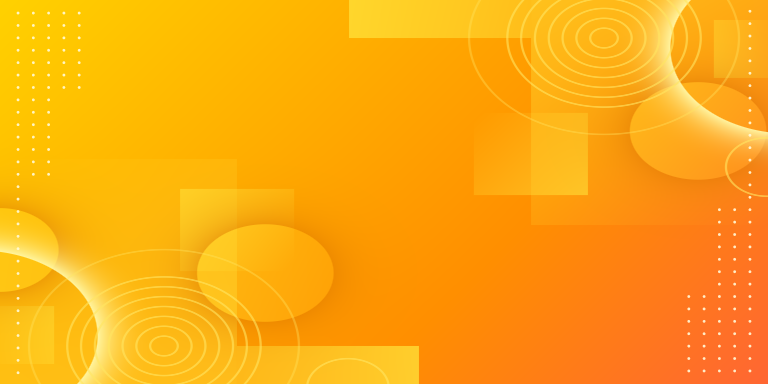
This background is drawn by a Shadertoy shader. Its source:

```glsl
const vec3 YELLOW = vec3(1.0, 0.82, 0.0);
const vec3 ORANGE = vec3(1.0, 0.56, 0.0);
const vec3 CORAL  = vec3(1.0, 0.40, 0.20);
const vec3 PANEL  = vec3(1.0, 0.88, 0.22);
const vec3 SHADOW = vec3(0.85, 0.45, 0.0);
const vec3 GLOW   = vec3(1.0, 0.97, 0.65);
const vec3 LINE   = vec3(1.0, 0.90, 0.38);
const vec3 DOT    = vec3(1.0, 0.98, 0.85);

const float STRETCH = 1.4;          // width to height of every ellipse
const float MID_STOP = 0.65;
const vec2 DISC_CENTER = vec2(-0.058, 0.125);
const float DISC_RADIUS = 0.223;
const float GLOW_WIDTH = 0.13;
const float SHADOW_WIDTH = 0.045;
const vec2 RING_CENTER = vec2(0.427, 0.099);
const float RING_STEP = 0.0257;
const float OUTER_RING = 0.251;
const float LINE_HALF = 0.0008;
const vec2 DOT_START = vec2(0.047, 0.034);
const vec2 DOT_STEP = vec2(0.0398, 0.0323);
const float DOT_RADIUS = 0.0036;
const float DOT_ROWS = 30.0;

float pixel;

float cover(float d) {
    return clamp(0.5 - d / pixel, 0.0, 1.0);
}

float ellipse(vec2 p, vec2 center, float radius) {
    return length((p - center) / vec2(STRETCH, 1.0)) - radius;
}

float stroke(float d) {
    return 1.0 - smoothstep(LINE_HALF, LINE_HALF + pixel, abs(d));
}

// Rectangle whose opacity varies linearly from its lower left corner
float panel(vec2 p, vec2 low, vec2 high, float start, vec2 slope) {
    vec2 outside = max(low - p, p - high);
    vec2 uv = (p - low) / (high - low);
    return cover(max(outside.x, outside.y)) * clamp(start + dot(slope, uv), 0.0, 1.0);
}

vec3 addPanels(vec3 color, vec2 p) {
    color = mix(color, PANEL, panel(p, vec2(-0.1, -0.1), vec2(0.617, 0.586), 0.36, vec2(0.20, -0.39)));
    color = mix(color, PANEL, panel(p, vec2(0.617, -0.1), vec2(1.091, 0.099), 0.45, vec2(0.33, 0.0)));
    color = mix(color, PANEL, panel(p, vec2(0.469, 0.294), vec2(0.766, 0.508), 0.35, vec2(-0.38, 0.28)));
    return mix(color, PANEL, panel(p, vec2(0.0, 0.052), vec2(0.141, 0.203), 0.08, vec2(0.30, 0.15)));
}

// Translucent ellipse with a soft shadow outside it
vec3 addBubble(vec3 color, vec2 p, vec2 center, float radius) {
    float d = ellipse(p, center, radius);
    float inside = cover(d);
    float shade = 0.42 * exp(-max(d, 0.0) / SHADOW_WIDTH) * (1.0 - inside);
    float sheen = 0.20 - 0.08 * (p.x - center.x) / (radius * STRETCH);
    return mix(mix(color, SHADOW, shade), PANEL, inside * sheen);
}

vec3 addGlow(vec3 color, vec2 p) {
    float d = ellipse(p, DISC_CENTER, DISC_RADIUS);
    float falloff = pow(clamp(1.0 - d / GLOW_WIDTH, 0.0, 1.0), 3.0);
    return mix(color, GLOW, 0.95 * falloff * (1.0 - cover(d)));
}

vec3 addRings(vec3 color, vec2 p) {
    float lines = 0.6 * stroke(ellipse(p, RING_CENTER, OUTER_RING));
    for (int i = 1; i <= 7; i++)
        lines = max(lines, stroke(ellipse(p, RING_CENTER, RING_STEP * float(i))));
    return mix(color, LINE, 0.6 * lines);
}

// Stepped dot grid: five columns, then three, then one
vec3 addDots(vec3 color, vec2 p) {
    vec2 grid = (p - DOT_START) / DOT_STEP;
    vec2 cell = floor(grid + 0.5);
    float columns = cell.y < 7.0 ? 5.0 : cell.y < 14.0 ? 3.0 : 1.0;
    bool used = cell.x >= 0.0 && cell.x < columns && cell.y >= 0.0 && cell.y < DOT_ROWS;
    float d = length((grid - cell) * DOT_STEP) - DOT_RADIUS;
    return used ? mix(color, DOT, 0.9 * cover(d)) : color;
}

void mainImage(out vec4 fragColor, in vec2 fragCoord) {
    pixel = 1.0 / iResolution.y;
    vec2 p = fragCoord * pixel;
    vec2 size = vec2(2.0, 1.0);
    vec2 turned = size - p;         // half turn about the middle

    // Diagonal background
    float t = (p.x + 1.0 - p.y) / 3.0;
    vec3 color = mix(YELLOW, ORANGE, clamp(t / MID_STOP, 0.0, 1.0));
    color = mix(color, CORAL, clamp((t - MID_STOP) / (1.0 - MID_STOP), 0.0, 1.0));

    color = addPanels(addPanels(color, p), turned);

    color = addBubble(color, p, vec2(0.691, 0.289), 0.127);
    color = addBubble(color, p, vec2(1.818, 0.659), 0.127);
    color = addBubble(color, p, vec2(0.0, 0.349), 0.109);

    color = addGlow(addGlow(color, p), turned);
    color = addRings(addRings(color, p), turned);

    // Single arcs cut by the canvas edges
    float arcs = max(stroke(ellipse(p, vec2(1.997, 0.565), 0.076)),
                     stroke(ellipse(p, vec2(0.906, -0.010), 0.076)));
    color = mix(color, LINE, 0.6 * arcs);

    color = addDots(color, vec2(p.x, turned.y));
    color = addDots(color, vec2(turned.x, p.y));
    fragColor = vec4(color, 1.0);
}
```
